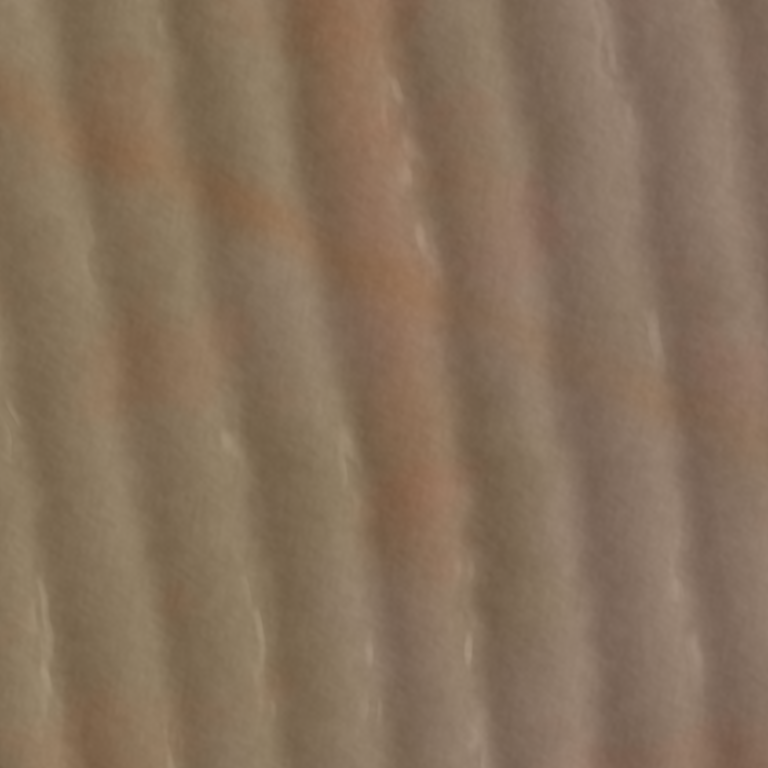
A WebGL 2 fragment shader for this texture:

```glsl
#version 300 es
precision highp float;
// Soft, slanted ribs of worn brown-grey cloth crossed by a faint rusty stain.
uniform vec2 u_resolution;
out vec4 fragColor;

const float TAU = 6.2831853;
const vec3 VALLEY_OLIVE = vec3(0.465, 0.392, 0.300);
const vec3 VALLEY_MAUVE = vec3(0.468, 0.388, 0.335);
const vec3 RIDGE_OLIVE = vec3(0.578, 0.510, 0.408);
const vec3 RIDGE_MAUVE = vec3(0.580, 0.500, 0.435);
const vec3 RUST = vec3(0.560, 0.420, 0.300);
const vec3 ROSE_TINT = vec3(0.022, -0.024, -0.026);

float hash(vec2 p) {
    vec3 q = fract(p.xyx * vec3(0.1031, 0.1030, 0.0973));
    q += dot(q, q.yzx + 33.33);
    return fract((q.x + q.y) * q.z);
}

float noise(vec2 p) {
    vec2 cell = floor(p);
    vec2 f = fract(p);
    f = f * f * (3.0 - 2.0 * f);
    float low = mix(hash(cell), hash(cell + vec2(1, 0)), f.x);
    float high = mix(hash(cell + vec2(0, 1)), hash(cell + vec2(1, 1)), f.x);
    return mix(low, high, f.y);
}

float fbm(vec2 p) {
    float sum = 0.0;
    float weight = 0.5;
    for (int i = 0; i < 4; i++) {
        sum += weight * noise(p);
        p = mat2(1.6, 1.2, -1.2, 1.6) * p + 17.3;
        weight *= 0.5;
    }
    return sum / 0.9375;
}

vec2 rotate(vec2 p, float angle) {
    float c = cos(angle);
    float s = sin(angle);
    return mat2(c, s, -s, c) * p;
}

float bell(float x, float width) {
    return exp(-x * x / (width * width));
}

// Rib index across the cloth; whole numbers lie on rib centres.
float ribCoordinate(vec2 p, float down) {
    float slant = 0.169 + 0.165 * down + 0.014 * sin(0.5 * TAU * down);
    float wobble = 0.024 * (fbm(p * vec2(7.0, 6.0) + 3.0) - 0.5)
                 + 0.012 * (noise(p * vec2(18.0, 23.0)) - 0.5);
    return (p.x - slant + wobble) / (0.146 - 0.008 * down);
}

// Skewed wave: a slow rise on the left, a steeper fall on the right.
float ribHeight(float rib) {
    float angle = TAU * rib;
    return 0.5 + 0.5 * cos(angle - 0.42 * cos(angle));
}

// Fine fuzz made of short fibres lying at two angles.
float fibres(vec2 p) {
    float slanted = noise(rotate(p, 0.65) * vec2(65.0, 150.0));
    float upright = noise(rotate(p, 0.15) * vec2(170.0, 60.0));
    float specks = noise(p * 210.0);
    return 0.4 * slanted + 0.35 * upright + 0.25 * specks - 0.5;
}

// Pale worn streaks along the right shoulder of each rib.
float wornStreaks(vec2 p, float rib) {
    float shoulder = bell(fract(rib + 0.5) - 0.66, 0.10);
    float strand = noise(vec2(rib * 14.0, p.y * 26.0));
    float patches = smoothstep(0.45, 0.8, noise(vec2(floor(rib + 0.5) * 7.1, p.y * 9.0)));
    return shoulder * patches * smoothstep(0.4, 0.9, strand);
}

float stain(vec2 p, float down) {
    float drift = 0.035 * (fbm(p * 9.0 + 11.0) - 0.5);
    float band = bell(down - 0.125 - 0.46 * p.x + drift, 0.042);
    float fade = mix(0.75, 0.42, smoothstep(0.45, 0.65, p.x));
    return band * fade * mix(0.45, 1.15, noise(p * vec2(13.0, 8.0) + 5.0));
}

void main() {
    vec2 p = gl_FragCoord.xy / u_resolution;
    float down = 1.0 - p.y;
    float rib = ribCoordinate(p, down);
    float height = ribHeight(rib);

    // Ribs, olive on the left and mauve on the right.
    float mottling = fbm(p * vec2(6.0, 5.0) + 21.0) - 0.5;
    float warmth = smoothstep(0.1, 0.95, p.x + 0.9 * mottling);
    vec3 valley = mix(VALLEY_OLIVE, VALLEY_MAUVE, warmth);
    vec3 ridge = mix(RIDGE_OLIVE, RIDGE_MAUVE, warmth);
    float contrast = mix(0.75, 1.0, noise(p * 5.0 + 40.0));
    vec3 color = mix(valley, ridge, 0.5 + (height - 0.5) * contrast);

    // One rosy rib, scattered blushes and the diagonal stain.
    float rosyRib = bell(rib - 1.85, 0.38) * (1.0 - smoothstep(0.5, 0.95, down));
    float blush = smoothstep(0.56, 0.78, fbm(p * 6.0 + 70.0));
    color += ROSE_TINT * (rosyRib + 0.6 * blush);
    vec3 rust = RUST * mix(0.86, 1.06, height);
    color = mix(color, rust, clamp(stain(p, down), 0.0, 1.0));

    // Mottling, fuzz and worn highlights.
    color += 0.05 * mottling + 0.05 * fibres(p);
    color += 0.075 * wornStreaks(p, rib);
    fragColor = vec4(color, 1.0);
}
```
